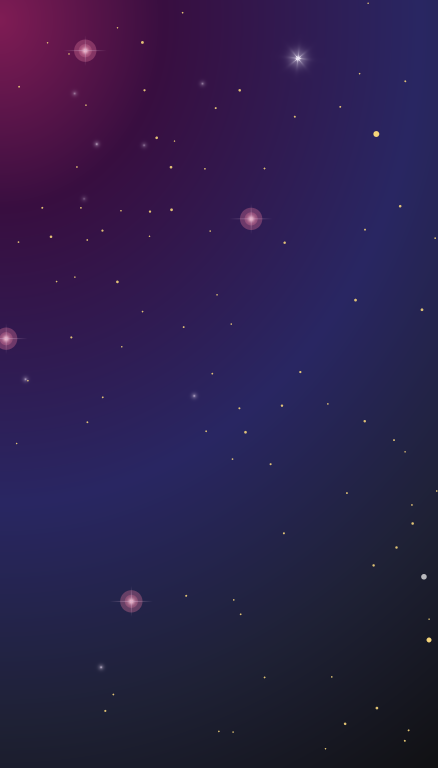
A Shadertoy shader for this background:

```glsl
vec2 hash2(vec2 cell) {
    vec2 k = vec2(dot(cell, vec2(127.1, 311.7)), dot(cell, vec2(269.5, 183.3)));
    return fract(sin(k) * 43758.55);
}

// Anti-aliased disc coverage
float disc(vec2 p, float radius) {
    return clamp(0.5 + (radius - length(p)) * iResolution.y, 0.0, 1.0);
}

// Thin streak along x that fades toward its tips
float streak(vec2 p, float reach) {
    float width = max(0.0007, 0.5 / iResolution.y);
    return exp(-p.y * p.y / (width * width)) * max(0.0, 1.0 - abs(p.x) / reach);
}

float cluster(vec2 p, vec2 center, vec2 spread) {
    vec2 q = (p - center) / spread;
    return exp(-dot(q, q));
}

vec3 nightSky(vec2 p) {
    float d = length((p - vec2(0.0, 0.974)) * vec2(1.15, 1.0));
    vec3 magenta = vec3(0.50, 0.11, 0.33);
    vec3 plum = vec3(0.22, 0.055, 0.25);
    vec3 indigo = vec3(0.16, 0.15, 0.385);
    vec3 slate = vec3(0.12, 0.13, 0.21);
    vec3 coal = vec3(0.065, 0.065, 0.075);
    vec3 col = mix(magenta, plum, clamp(d / 0.245, 0.0, 1.0));
    col = mix(col, indigo, clamp((d - 0.245) / 0.385, 0.0, 1.0));
    col = mix(col, slate, clamp((d - 0.63) / 0.28, 0.0, 1.0));
    return mix(col, coal, clamp((d - 0.91) / 0.26, 0.0, 1.0));
}

// Gold specks, one candidate per cell
float goldDust(vec2 p) {
    vec2 cell = floor(p * 24.0);
    vec2 center = (cell + 0.1 + 0.8 * hash2(cell)) / 24.0;
    vec2 seed = hash2(cell + 51.0);
    float density = 0.12 + 0.55 * cluster(center, vec2(0.15, 0.72), vec2(0.13, 0.22))
                  + 0.45 * cluster(center, vec2(0.48, 0.32), vec2(0.13, 0.25));
    return step(seed.x, density) * disc(p - center, 0.0009 + 0.0009 * seed.y * seed.y);
}

// Soft pale stars, gathered in two groups
float paleStars(vec2 p) {
    vec2 cell = floor(p * 13.0);
    vec2 center = (cell + 0.25 + 0.5 * hash2(cell + 17.0)) / 13.0;
    vec2 seed = hash2(cell + 83.0);
    float density = 0.03 + 0.7 * cluster(center, vec2(0.14, 0.84), vec2(0.13, 0.09))
                  + 0.6 * cluster(center, vec2(0.43, 0.24), vec2(0.10, 0.05));
    float r = length(p - center);
    float glow = 0.35 * exp(-r * r / 0.000016) + 0.5 * exp(-r * r / 0.000002);
    return step(seed.x, density) * glow * mix(0.4, 1.0, seed.y);
}

// Pink halo with a bright core and crossed streaks
vec3 addFlare(vec3 col, vec2 p) {
    float r = length(p);
    vec3 rose = vec3(0.82, 0.42, 0.57);
    col = mix(col, rose, 0.38 * disc(p, 0.0145));
    col = mix(col, rose, 0.35 * disc(p, 0.0085));
    col = mix(col, vec3(1.0, 0.80, 0.86), 0.9 * exp(-r * r / 0.000018));
    float rays = max(streak(p, 0.028), streak(p.yx, 0.020));
    return mix(col, vec3(0.80, 0.65, 0.78), 0.55 * rays);
}

// White star with a spiky halo
vec3 addWhiteStar(vec3 col, vec2 p) {
    float r = length(p);
    float spikes = pow(abs(cos(4.0 * atan(p.y, p.x + 0.00001) + 0.4)), 6.0);
    float glow = 0.45 * exp(-r * r / 0.00013) + 0.8 * exp(-r * r / 0.000008);
    glow += 0.5 * spikes * exp(-r / 0.006);
    return mix(col, vec3(0.93, 0.90, 0.96), min(glow, 1.0));
}

void mainImage(out vec4 fragColor, in vec2 fragCoord) {
    vec2 p = fragCoord / iResolution.y;
    p.x *= 0.5703 * iResolution.y / iResolution.x;
    vec3 gold = vec3(0.96, 0.83, 0.48);
    vec3 col = nightSky(p);

    // Scattered stars
    col = mix(col, vec3(0.85, 0.79, 0.88), paleStars(p));
    col = mix(col, gold, 0.9 * goldDust(p));

    // Main lights
    vec2 flares[4] = vec2[4](vec2(0.111, 0.934), vec2(0.327, 0.715),
                             vec2(0.008, 0.559), vec2(0.171, 0.217));
    for (int i = 0; i < 4; i++) col = addFlare(col, p - flares[i]);
    col = addWhiteStar(col, p - vec2(0.388, 0.924));
    col = mix(col, gold, disc(p - vec2(0.490, 0.8255), 0.0038));
    col = mix(col, gold, disc(p - vec2(0.5586, 0.1667), 0.0032));
    col = mix(col, vec3(0.88), 0.8 * disc(p - vec2(0.552, 0.249), 0.0036));

    fragColor = vec4(col, 1.0);
}
```
